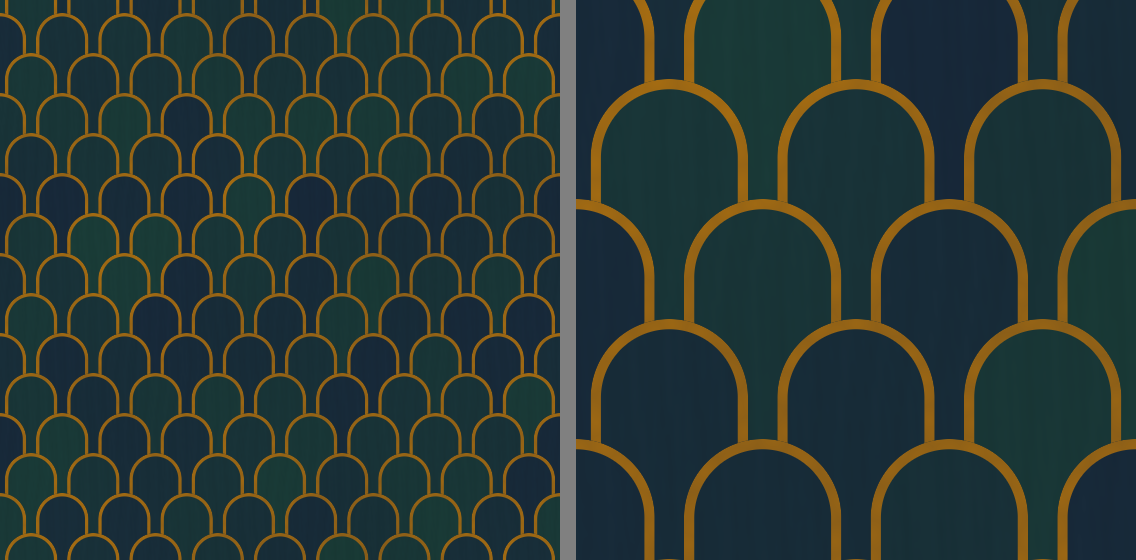
Left: the whole. Right: its middle third, enlarged.
Give the GLSL for this pattern, as a WebGL 1 fragment shader.

```glsl
precision highp float;
// Overlapping art-deco scale arches in navy to green, outlined in worn gold.

uniform vec2 u_resolution;

#define COLUMNS 9.0
#define ROWS 14.0
#define ROW_PHASE 0.675
#define ARCH_RADIUS 0.394
#define LINE_WIDTH 0.055
#define NAVY vec3(0.090, 0.155, 0.222)
#define GREEN vec3(0.098, 0.228, 0.210)
#define GOLD_BRIGHT vec3(0.640, 0.420, 0.070)
#define GOLD_DULL vec3(0.520, 0.355, 0.100)
#define PATINA_CELLS 64.0
#define FIBRE_STRENGTH 0.025

const float TAU = 6.2831853;

float hash(vec2 p) {
  vec3 q = fract(vec3(p.xyx) * vec3(0.1031, 0.1030, 0.0973));
  q += dot(q, q.yzx + 33.33);
  return fract((q.x + q.y) * q.z);
}

// Distance to the nearest feature point, wrapping after `count` cells.
float cellular(vec2 uv, float count) {
  vec2 p = uv * count;
  vec2 base = floor(p);
  float nearest = 2.0;
  for (int j = -1; j <= 1; j++) {
    for (int i = -1; i <= 1; i++) {
      vec2 cell = base + vec2(float(i), float(j));
      vec2 id = mod(cell, count);
      vec2 point = cell + vec2(hash(id + 5.3), hash(id + 71.9));
      nearest = min(nearest, length(point - p));
    }
  }
  return nearest;
}

// Broad drifting tone, built from whole-number waves so that it tiles.
float drift(vec2 uv) {
  vec2 a = uv * TAU;
  return 0.45 * sin(a.x + 0.6 + 0.8 * sin(a.y + 1.0))
       + 0.35 * sin(2.0 * a.y - a.x + 2.1)
       + 0.20 * sin(3.0 * a.x + 2.0 * a.y + 4.0);
}

// Fine vertical fibres that bend slightly along their length.
float fibres(vec2 uv) {
  vec2 a = uv * TAU;
  float bend = sin(3.0 * a.y + 2.0 * a.x) + 0.6 * sin(7.0 * a.y - 5.0 * a.x);
  return 0.5 * sin(41.0 * a.x + bend)
       + 0.3 * sin(97.0 * a.x + 2.0 * bend + 1.7)
       + 0.2 * sin(149.0 * a.x - 3.0 * bend + 11.0 * a.y);
}

// Signed distance to an arch with a round top and endless straight legs.
float archDistance(vec2 p) {
  return length(vec2(p.x, max(p.y, 0.0))) - ARCH_RADIUS;
}

float coverage(float dist, float pixel) {
  return clamp(0.5 - dist / pixel, 0.0, 1.0);
}

void main() {
  vec2 uv = gl_FragCoord.xy / u_resolution;
  float pixel = COLUMNS / min(u_resolution.x, u_resolution.y);
  float rowStep = COLUMNS / ROWS;
  float halfLine = 0.5 * LINE_WIDTH;
  float rowPosition = uv.y * ROWS - ROW_PHASE;

  // Surface wear
  float tone = drift(uv);
  float patina = cellular(uv, PATINA_CELLS) - 0.5;
  float tarnish = clamp(0.45 - 0.40 * tone + 0.45 * patina, 0.0, 1.0);
  vec3 gold = mix(GOLD_BRIGHT, GOLD_DULL, tarnish);
  float cloth = 1.0 + FIBRE_STRENGTH * (fibres(uv) + tone + 0.6 * patina);

  // Lay the rows from the back (upper) to the front (lower)
  vec3 color = mix(NAVY, GREEN, 0.5);
  for (int i = 0; i < 4; i++) {
    float row = floor(rowPosition) + 3.0 - float(i);
    float shift = 0.5 * (1.0 - mod(row, 2.0));
    float x = uv.x * COLUMNS - shift;
    float column = floor(x + 0.5);
    float y = (rowPosition - row) * rowStep + ARCH_RADIUS + halfLine;
    float dist = archDistance(vec2(x - column, y));

    vec2 id = mod(vec2(column, row), vec2(COLUMNS, ROWS));
    vec3 fill = mix(NAVY, GREEN, hash(id + 17.0)) * cloth;
    vec3 arch = mix(fill, gold, coverage(abs(dist) - halfLine, pixel));
    color = mix(color, arch, coverage(dist - halfLine, pixel));
  }

  gl_FragColor = vec4(color, 1.0);
}
```
